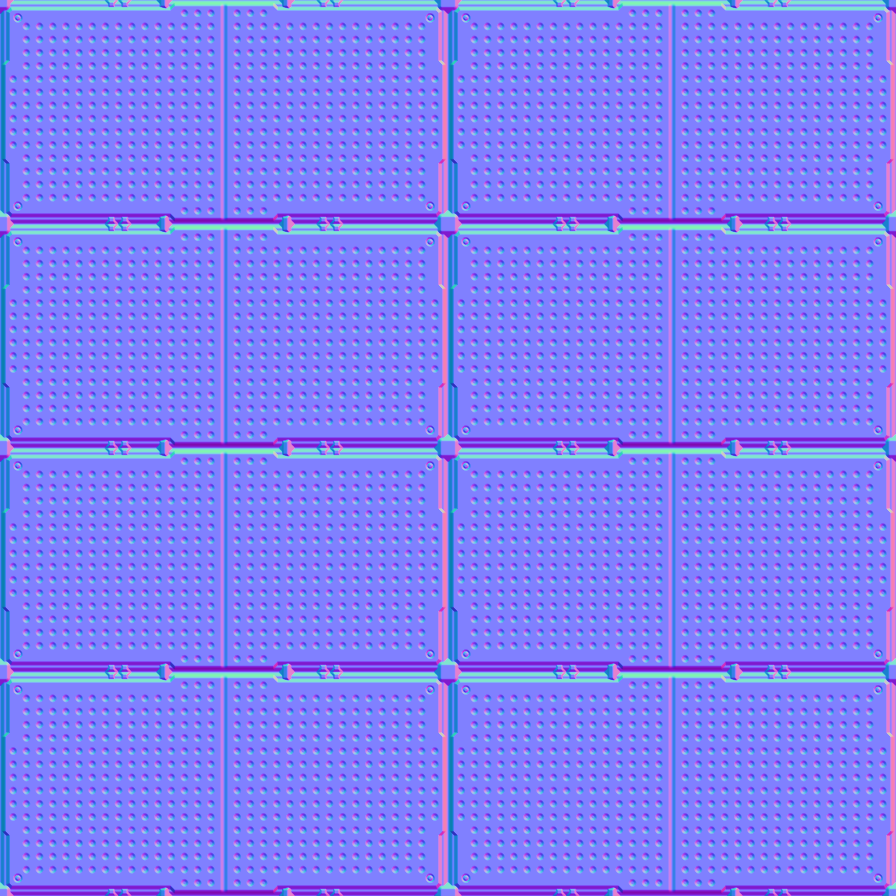
Give the GLSL for this texture map, as a three.js fragment shader.

```glsl
varying vec2 vUv;

#define REPEATS vec2(2.0, 4.0)      // panels across and up
#define TILE vec2(384.0, 192.0)     // panel size in design units
#define PITCH (192.0 / 17.0)        // dimple spacing
#define WALL 2.8                    // width of each sloped wall
#define WALL_SLOPE 1.35
#define DIMPLE_RADIUS 3.0
#define DIMPLE_SLOPE 0.85
#define SPLIT_SLOPE 0.75
#define BEVEL_SLOPE 1.3
#define SAMPLE_STEP 0.75            // half width of the slope filter

float boxDistance(vec2 p, vec2 halfSize, float radius) {
  vec2 d = abs(p) - halfSize + radius;
  return length(max(d, 0.0)) + min(max(d.x, d.y), 0.0) - radius;
}

// Flat-topped block whose sides fall away inside its outline
float block(float d, float top, float bevel) {
  return top - BEVEL_SLOPE * max(d + bevel, 0.0);
}

float wall(float d) {
  return clamp(d, 0.0, WALL);
}

// Round pits on a grid, left out along the recessed edges
float dimples(vec2 q) {
  vec2 k = clamp(floor(q / PITCH + 0.5), vec2(1.0), vec2(16.0, 8.0));
  vec2 center = k * PITCH;
  float clearX = max(step(1.5, k.x), step(60.0, center.y));
  float clearY = max(step(1.5, k.y), step(150.0, center.x));
  float pit = clamp(DIMPLE_RADIUS - length(q - center), 0.0, 1.7);
  return DIMPLE_SLOPE * pit * clearX * clearY;
}

float surfaceHeight(vec2 p) {
  // Mirror about the joint at each panel corner
  vec2 s = mod(p + 0.5 * TILE, TILE) - 0.5 * TILE;
  vec2 q = abs(s);

  // Seam groove, then panel edge with chamfered recesses
  float ledge = min(wall(q.x - 0.7), wall(q.y - 0.7));
  float insetX = 5.3 - clamp(q.y - 52.0, 0.0, 3.5);
  float insetY = 5.9 - clamp(q.x - 146.0, 0.0, 3.7);
  float corner = 0.7 * (q.x + q.y - 15.0);
  float panel = wall(min(min(q.x - insetX, q.y - insetY), corner));
  float h = WALL_SLOPE * (ledge + panel);
  float ledgeTop = WALL_SLOPE * WALL;

  // Split down the middle, dimples and corner screws
  float split = clamp(2.8 - abs(q.x - 0.5 * TILE.x), 0.0, 2.2);
  h -= SPLIT_SLOPE * split * panel / WALL;
  h -= dimples(q);
  h -= max(1.3 - abs(length(q - 15.3) - 2.5), 0.0);

  // Paired rivets and clips across the horizontal seam
  vec2 rivet = abs(q - vec2(101.25, 0.0)) - vec2(5.7, 3.6);
  h = max(h, block(boxDistance(rivet, vec2(2.7, 2.5), 0.4), ledgeTop + 1.3, 1.0));
  vec2 clip = q - vec2(139.5, 0.0);
  float clipTilt = 0.7 * sign(s.x) * clamp(clip.x, -2.6, 2.6);
  h = max(h, block(boxDistance(clip, vec2(2.8, 6.4), 0.6), ledgeTop + 2.6, 1.2) + clipTilt);

  // Rounded cap over the joint
  return max(h, block(boxDistance(q, vec2(7.8), 2.5), ledgeTop + 3.2, 1.6));
}

void main() {
  vec2 p = vUv * REPEATS * TILE;
  vec2 e = vec2(SAMPLE_STEP, 0.0);
  vec2 slope = vec2(surfaceHeight(p + e.xy) - surfaceHeight(p - e.xy),
                    surfaceHeight(p + e.yx) - surfaceHeight(p - e.yx)) / (2.0 * SAMPLE_STEP);
  vec3 normal = normalize(vec3(-slope, 1.0));
  gl_FragColor = vec4(0.5 + 0.5 * normal, 1.0);
}
```
